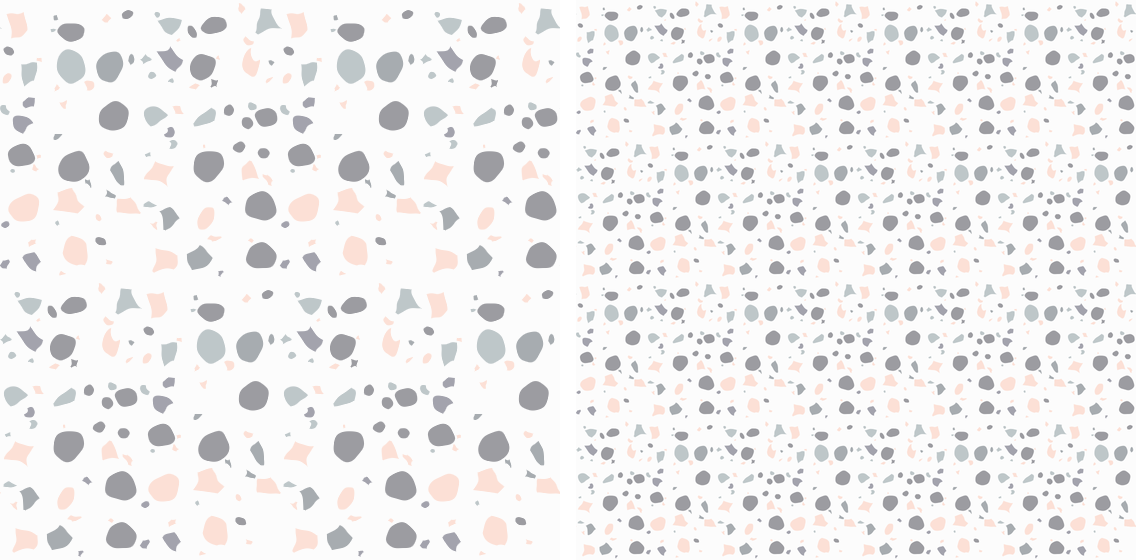
Left, the tile; right, the same tile 2 across and 2 down.
This pattern is drawn by a WebGL 1 fragment shader. Its source:

```glsl
precision highp float;
uniform vec2 u_resolution;

const vec3 GROUND = vec3(0.99, 0.99, 0.99);
const vec3 PEACH = vec3(0.99, 0.88, 0.84);
const vec3 SLATE = vec3(0.655, 0.675, 0.69);
const vec3 LILAC = vec3(0.64, 0.64, 0.68);
const vec3 MIST = vec3(0.745, 0.78, 0.79);
const vec3 GRAPHITE = vec3(0.61, 0.61, 0.63);

const float REPEATS = 2.0;        // repeats across the canvas, odd rows shifted by half
const float BIG_CELLS = 6.0;      // cells per repeat, must be even
const float SMALL_CELLS = 12.0;
const float BIG_KEEP = 0.8;       // share of cells that hold a chip
const float SMALL_KEEP = 0.78;
const float BIG_JITTER = 0.42;    // in cells
const float SMALL_JITTER = 0.64;
const vec2 BIG_RADIUS = vec2(0.021, 0.033);
const vec2 SMALL_RADIUS = vec2(0.005, 0.0155);
const float GAP = 0.004;
const float WOBBLE = 0.035;
const float TAU = 6.2831853;

vec3 hash3(vec2 id, float salt) {
  vec3 p = fract(vec3(id + 7.3, salt + 3.7) * vec3(0.1031, 0.1030, 0.0973));
  p += dot(p, p.yxz + 33.33);
  return fract((p.xxy + p.yxx) * p.zyx);
}

// Cell identity inside one repeat, with the half-step between rows
vec2 wrapCell(vec2 cell, float cells) {
  float row = floor((cell.y + 0.5) / cells);
  return floor(mod(vec2(cell.x - row * cells * 0.5, cell.y) + 0.5, cells));
}

// Centre in xy, radius in z (zero for an empty cell)
vec3 placeChip(vec2 cell, float cells, float jitter, float keep, vec2 radii) {
  vec3 r = hash3(wrapCell(cell, cells), cells);
  vec2 offset = (r.xy - 0.5) * jitter;
  float size = 1.0 / (cells * REPEATS);
  float room = 1.3 * size * (0.5 - max(abs(offset.x), abs(offset.y)));
  float radius = min(mix(radii.x, radii.y, r.z / keep), room);
  return vec3((cell + 0.5 + offset) * size, r.z < keep ? radius : 0.0);
}

vec3 placeBig(vec2 cell) {
  return placeChip(cell, BIG_CELLS, BIG_JITTER, BIG_KEEP, BIG_RADIUS);
}

// Small chips shrink or vanish next to big ones
vec3 placeSmall(vec2 cell) {
  vec3 chip = placeChip(cell, SMALL_CELLS, SMALL_JITTER, SMALL_KEEP, SMALL_RADIUS);
  vec2 home = floor(chip.xy * BIG_CELLS * REPEATS);
  for (int i = 0; i < 9; i++) {
    vec3 big = placeBig(home + vec2(mod(float(i), 3.0), floor(float(i) / 3.0)) - 1.0);
    float room = distance(chip.xy, big.xy) - 0.9 * big.z - GAP;
    if (big.z > 0.0) chip.z = min(chip.z, room);
  }
  if (chip.z < SMALL_RADIUS.x * 0.8) chip.z = 0.0;
  return chip;
}

// Half-plane with a parabolic border: positive bulge is convex, negative hollow
float curvedSide(vec2 q, float angle, float reach, float bulge) {
  vec2 n = vec2(cos(angle), sin(angle));
  float along = dot(q, vec2(-n.y, n.x));
  float slope = 2.0 * bulge * along;
  return (dot(q, n) - reach + bulge * along * along) / sqrt(1.0 + slope * slope);
}

float shard(vec2 q, vec2 id, float salt) {
  float sides = 3.0 + floor(hash3(id, salt + 4.0).x * 2.4);
  float d = length(q) - 1.25;
  for (int i = 0; i < 5; i++) {
    float k = float(i);
    if (k >= sides) break;
    vec3 r = hash3(id, salt + 5.0 + k);
    float reach = 0.3 + 0.1 * sides + 0.2 * (r.z - 0.5);
    d = max(d, curvedSide(q, TAU * (k + 0.5 * (r.x - 0.5)) / sides, reach, mix(-0.4, 0.45, r.y)));
  }
  return d;
}

float pebble(vec2 q, vec3 r, bool bitten) {
  q.y += 0.5 * (r.x - 0.5) * (q.x * q.x - 0.4);
  float d = length(q) - 0.95;
  if (bitten) d = max(d, curvedSide(q, TAU * r.y, mix(0.15, 0.5, r.z), mix(-0.8, 0.1, r.x)));
  return d;
}

vec3 chipColour(float t) {
  if (t < 0.28) return PEACH;
  if (t < 0.46) return SLATE;
  if (t < 0.59) return LILAC;
  return t < 0.8 ? MIST : GRAPHITE;
}

void drawChip(inout vec3 colour, vec2 uv, vec3 chip, vec2 id, float salt) {
  vec2 p = uv - chip.xy;
  if (length(p) > chip.z * 1.6 || chip.z <= 0.0) return;
  vec3 look = hash3(id, salt + 1.0);
  vec3 form = hash3(id, salt + 2.0);
  float aspect = mix(0.55, 0.9, look.y);
  float c = cos(TAU * look.z), s = sin(TAU * look.z);
  vec2 q = vec2(c * p.x + s * p.y, (c * p.y - s * p.x) / aspect) / chip.z;
  q += WOBBLE * sin(q.yx * 5.0 + TAU * form.xy);
  bool dark = look.x >= 0.8;
  bool round = form.z < (dark ? 0.8 : (look.x < 0.28 ? 0.2 : 0.42));
  float d = round ? pebble(q, hash3(id, salt + 3.0), !dark && form.x > 0.3) : shard(q, id, salt);
  float cover = clamp(0.5 - d * chip.z * sqrt(aspect) * u_resolution.y, 0.0, 1.0);
  colour = mix(colour, chipColour(look.x), cover);
}

void main() {
  vec2 uv = gl_FragCoord.xy / u_resolution;
  vec3 colour = GROUND;
  for (int i = 0; i < 9; i++) {
    vec2 near = vec2(mod(float(i), 3.0), floor(float(i) / 3.0)) - 1.0;
    vec2 big = floor(uv * BIG_CELLS * REPEATS) + near;
    vec2 small = floor(uv * SMALL_CELLS * REPEATS) + near;
    drawChip(colour, uv, placeSmall(small), wrapCell(small, SMALL_CELLS), 40.0);
    drawChip(colour, uv, placeBig(big), wrapCell(big, BIG_CELLS), 20.0);
  }
  gl_FragColor = vec4(colour, 1.0);
}
```
